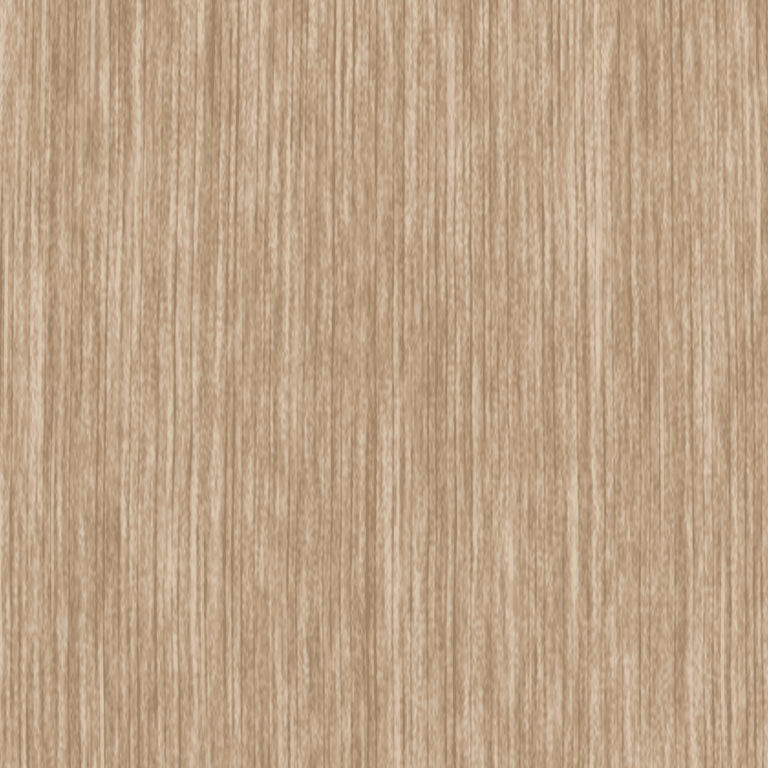
Give the GLSL for this texture, as a Shadertoy shader.

```glsl
const vec3 DARK_WOOD = vec3(0.66, 0.55, 0.44);
const vec3 MID_WOOD = vec3(0.745, 0.635, 0.525);
const vec3 LIGHT_WOOD = vec3(0.82, 0.74, 0.64);
const vec3 PALE_FLECK = vec3(0.87, 0.80, 0.70);

// Cells per canvas height: across the grain, along the grain
const vec2 BAND_SCALE = vec2(13.0, 1.2);
const vec2 STREAK_SCALE = vec2(90.0, 1.5);
const vec2 LINE_SCALE = vec2(190.0, 3.0);
const vec2 FIBRE_SCALE = vec2(270.0, 22.0);
const vec2 PORE_SCALE = vec2(420.0, 150.0);
const vec2 GROOVE_SCALE = vec2(88.0, 3.5);

const float BASE_TONE = 0.58;
const float BAND_AMOUNT = 0.16;
const float STREAK_AMOUNT = 0.26;
const float LINE_AMOUNT = 0.72;
const float FIBRE_AMOUNT = 0.72;
const float PORE_AMOUNT = 0.66;
const float GROOVE_AMOUNT = 0.62;
const float GROOVE_WIDTH = 0.0026;

const int FLECK_LAYERS = 3;
const float FLECK_COLUMNS = 15.0;
const float FLECK_ROWS = 2.6;
const float FLECK_CHANCE = 0.24;
const float FLECK_WIDTH = 0.0042;
const float FLECK_STRENGTH = 0.85;

const float BEND = 0.022;
const float WAVER = 0.0025;

float hash(vec2 p) {
    return fract(sin(dot(p, vec2(127.1, 311.7))) * 43758.5453);
}

// One column of noise, shifted along the grain so that cells never line up
float columnNoise(float column, float y) {
    y += 37.0 * hash(vec2(column, 5.3));
    float row = floor(y);
    float blend = smoothstep(0.0, 1.0, y - row);
    return mix(hash(vec2(column, row)), hash(vec2(column, row + 1.0)), blend);
}

// Noise centred on zero
float grainNoise(vec2 p) {
    float column = floor(p.x);
    float blend = smoothstep(0.0, 1.0, p.x - column);
    return mix(columnNoise(column, p.y), columnNoise(column + 1.0, p.y), blend) - 0.5;
}

// Gentle lean and waver of the fibres
vec2 bendGrain(vec2 p) {
    p.x += BEND * grainNoise(p * vec2(1.5, 1.1) + 3.7);
    p.x += WAVER * grainNoise(p * vec2(12.0, 8.0) + 21.0);
    return p;
}

// Closely spaced dark lines that fade in and out along the grain
float darkGrooves(vec2 p) {
    vec2 q = p * GROOVE_SCALE;
    float column = floor(q.x);
    float centre = mix(0.25, 0.75, hash(vec2(column, 31.0)));
    float offset = abs(q.x - column - centre) / GROOVE_SCALE.x;
    float depth = smoothstep(0.1, 0.8, columnNoise(column + 300.0, q.y));
    return depth * (1.0 - smoothstep(0.0, GROOVE_WIDTH, offset));
}

// Long, thin, tapered pale flecks
float paleFlecks(vec2 p, float pixel) {
    float cover = 0.0;
    for (int i = 0; i < FLECK_LAYERS; i++) {
        float seed = float(i) * 19.0 + 7.0;
        float x = p.x * FLECK_COLUMNS + seed * 0.37;
        float column = floor(x);
        float y = p.y * FLECK_ROWS + 9.0 * hash(vec2(column, seed));
        vec2 cell = vec2(column + seed, floor(y));
        float along = fract(y);
        float taper = smoothstep(0.0, 0.35, along) * smoothstep(1.0, 0.65, along);
        float centre = mix(0.2, 0.8, hash(vec2(column, seed + 2.0)));
        float offset = abs(x - column - centre) / FLECK_COLUMNS;
        float width = FLECK_WIDTH * mix(0.5, 1.0, hash(cell + 4.1)) * (0.5 + 0.5 * taper);
        float line = 1.0 - smoothstep(width * 0.35, width + pixel * 0.3, offset);
        float present = step(hash(cell), FLECK_CHANCE) * mix(0.4, 1.0, hash(cell + 8.6));
        cover = max(cover, line * taper * present);
    }
    return cover;
}

vec3 woodColour(float tone) {
    tone = clamp(tone, -0.2, 1.15);
    return tone < 0.5 ? mix(DARK_WOOD, MID_WOOD, tone * 2.0)
                      : mix(MID_WOOD, LIGHT_WOOD, tone * 2.0 - 1.0);
}

void mainImage(out vec4 fragColor, in vec2 fragCoord) {
    vec2 uv = fragCoord / iResolution.y;
    vec2 p = bendGrain(uv);

    // Layers of grain from broad bands to fine pores
    float tone = BASE_TONE;
    tone += BAND_AMOUNT * grainNoise(p * BAND_SCALE);
    tone += STREAK_AMOUNT * grainNoise(p * STREAK_SCALE + 40.0);
    tone += LINE_AMOUNT * grainNoise(p * LINE_SCALE + 80.0);
    tone += FIBRE_AMOUNT * grainNoise(p * FIBRE_SCALE + 120.0);
    tone -= GROOVE_AMOUNT * darkGrooves(p);
    float pores = grainNoise(uv * PORE_SCALE + 160.0);
    tone += PORE_AMOUNT * pores;

    // Flecks lie over the grain, broken a little by the pores
    float fleck = paleFlecks(p, 1.0 / iResolution.y) * (FLECK_STRENGTH + 0.3 * pores);
    fragColor = vec4(mix(woodColour(tone), PALE_FLECK, clamp(fleck, 0.0, 1.0)), 1.0);
}
```
